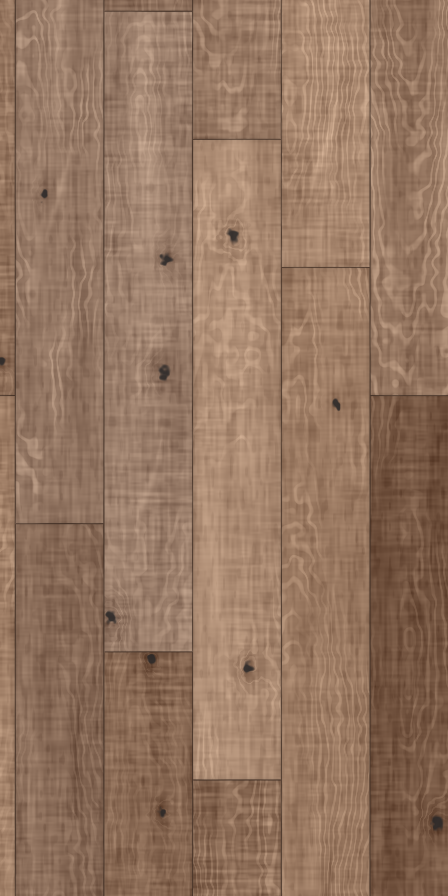
A Shadertoy shader for this texture:

```glsl
// Rough-sawn oak floor: upright planks with end joints stepping down by a fifth.
// Each plank has its own tone, a warped field of growth rings, fibres, knots and
// cross-cut saw marks, all built from value noise seeded by the plank number.

#define PLANK_WIDTH 0.198
#define PLANK_LENGTH 1.43
#define JOINT_STEP 0.286
#define FLOOR_OFFSET vec2(0.034, 0.831)
#define SEAM_WIDTH 0.0013
#define RING_COUNT 7.0
#define SAW_DEPTH 0.26
#define FIBRE_DEPTH 0.17
#define DARK_OAK vec3(0.42, 0.295, 0.215)
#define PALE_OAK vec3(0.745, 0.61, 0.505)
#define KNOT_COLOR vec3(0.17, 0.16, 0.16)
#define SEAM_COLOR vec3(0.25, 0.18, 0.14)

// Lightness and greyness: three planks for each of six columns, bottom to top
const vec2 TONES[18] = vec2[18](
    vec2(0.70, 0.0), vec2(0.57, 0.2), vec2(0.60, 0.3),
    vec2(0.36, 0.7), vec2(0.57, 0.9), vec2(0.50, 0.5),
    vec2(0.38, 0.2), vec2(0.66, 1.0), vec2(0.45, 0.7),
    vec2(0.40, 0.2), vec2(0.79, 0.2), vec2(0.52, 0.5),
    vec2(0.50, 0.3), vec2(0.62, 0.0), vec2(0.85, 0.1),
    vec2(0.40, 0.3), vec2(0.19, 0.2), vec2(0.51, 0.4));

float hash(vec2 p) {
    vec3 a = fract(p.xyx * 0.1031);
    a += dot(a, a.yzx + 33.33);
    return fract((a.x + a.y) * a.z);
}

float noise(vec2 p) {
    vec2 i = floor(p), f = fract(p);
    f = f * f * (3.0 - 2.0 * f);
    return mix(mix(hash(i), hash(i + vec2(1, 0)), f.x),
               mix(hash(i + vec2(0, 1)), hash(i + vec2(1, 1)), f.x), f.y);
}

float fbm(vec2 p) {
    float sum = 0.0, amp = 0.5;
    for (int i = 0; i < 4; i++) {
        sum += amp * noise(p);
        p = p * 2.03 + 17.3;
        amp *= 0.5;
    }
    return sum;
}

void mainImage(out vec4 fragColor, in vec2 fragCoord) {
    float pixel = 1.0 / iResolution.x;
    vec2 p = fragCoord / iResolution.xy * vec2(1.0, 2.0) - FLOOR_OFFSET;

    // Plank number and position inside it
    float column = floor(p.x / PLANK_WIDTH);
    float along = p.y + JOINT_STEP * column;
    float row = floor(along / PLANK_LENGTH);
    vec2 q = vec2(p.x - (column + 0.5) * PLANK_WIDTH, along - row * PLANK_LENGTH);
    vec2 id = vec2(column, row) * vec2(17.0, 31.0) + 83.0;
    vec2 s = q + 5.0 * vec2(hash(id), hash(id + 5.0)) + 3.0;
    vec2 tone = TONES[int(mod(column + 1.0, 6.0)) * 3 + int(mod(row + 1.0, 3.0))];

    // Knots: ragged dark cores with a brown halo that pushes the rings aside
    float core = 0.0, halo = 0.0;
    for (int i = 0; i < 3; i++) {
        vec2 k = id + float(i) * vec2(7.0, 11.0);
        vec2 center = vec2((hash(k + 1.0) - 0.5) * 0.85 * PLANK_WIDTH,
                           hash(k + 2.0) * PLANK_LENGTH);
        float radius = mix(0.005, 0.012, hash(k + 3.0));
        float present = step(0.58, hash(k + 4.0));
        float d = length((q - center) * vec2(1.0, 0.75)) + 0.012 * (noise(s * 110.0) - 0.5);
        core = max(core, present * (1.0 - smoothstep(radius * 0.55, radius * 1.15 + pixel, d)));
        halo = max(halo, present * exp(-d * d / (radius * radius * 9.0)));
    }

    // Growth rings: long nested arches, broken into pale wavy streaks
    vec2 arch = vec2((q.x - (hash(id + 8.0) - 0.5) * 0.16) * 10.0,
                     (q.y - hash(id + 9.0) * PLANK_LENGTH) * 1.3);
    float field = length(arch) + 0.9 * fbm(s * vec2(9.0, 2.5))
                + 0.10 * noise(s * vec2(35.0, 45.0)) + 0.35 * halo;
    float ring = 0.5 + 0.5 * cos(6.2832 * RING_COUNT * field);
    float figure = mix(0.35, 1.0, hash(id + 12.0)) * smoothstep(0.2, 0.7, noise(s * vec2(16.0, 5.0)));
    float streak = smoothstep(0.55, 1.0, ring) * figure;

    // Fibres run along the plank, saw marks across it
    float fibre = noise(s * vec2(170.0, 16.0)) - 0.5;
    float band = fbm(s * vec2(16.0, 1.4)) - 0.47;
    float saw = 0.65 * noise(s * vec2(9.0, 135.0)) + 0.35 * noise(s * vec2(38.0, 230.0)) - 0.5;
    float rough = mix(0.5, 1.25, hash(id + 14.0)) * (0.55 + 0.9 * noise(s * vec2(12.0, 7.0)));
    float pores = smoothstep(0.62, 0.9, noise(s * vec2(120.0, 40.0)));

    // Occasional tapered sapwood slash
    vec2 v = q - vec2(0.0, mix(0.2, 0.9, hash(id + 20.0)));
    float taper = max(0.0, 1.0 - abs(v.y) / 0.13);
    float slash = step(0.62, hash(id + 21.0)) * taper
                * exp(-pow((v.x - 0.3 * v.y + 0.01 * fibre) / (0.002 + 0.007 * taper), 2.0));

    // Combine all layers as lightness, then tint
    float light = tone.x + 0.55 * band + 0.36 * (streak - 0.18)
                + SAW_DEPTH * 1.6 * saw * rough + FIBRE_DEPTH * 1.6 * fibre
                - 0.13 * pores + 0.30 * slash - 0.32 * halo + 0.03;
    vec3 color = mix(DARK_OAK, PALE_OAK, clamp(light, -0.25, 1.3));
    color += tone.y * vec3(-0.003, 0.014, 0.032);
    color = mix(color, KNOT_COLOR, 0.88 * core);

    // Thin dark gaps with a slightly shaded edge
    float edge = min(0.5 * PLANK_WIDTH - abs(q.x), min(q.y, PLANK_LENGTH - q.y));
    color *= 1.0 - 0.10 * exp(-edge / 0.004);
    float gap = 1.0 - smoothstep(SEAM_WIDTH - 0.5 * pixel, SEAM_WIDTH + 0.5 * pixel, edge);
    color = mix(color, SEAM_COLOR, gap * (0.5 + 0.4 * noise(s * 22.0)));

    fragColor = vec4(clamp(color, 0.0, 1.0), 1.0);
}
```
